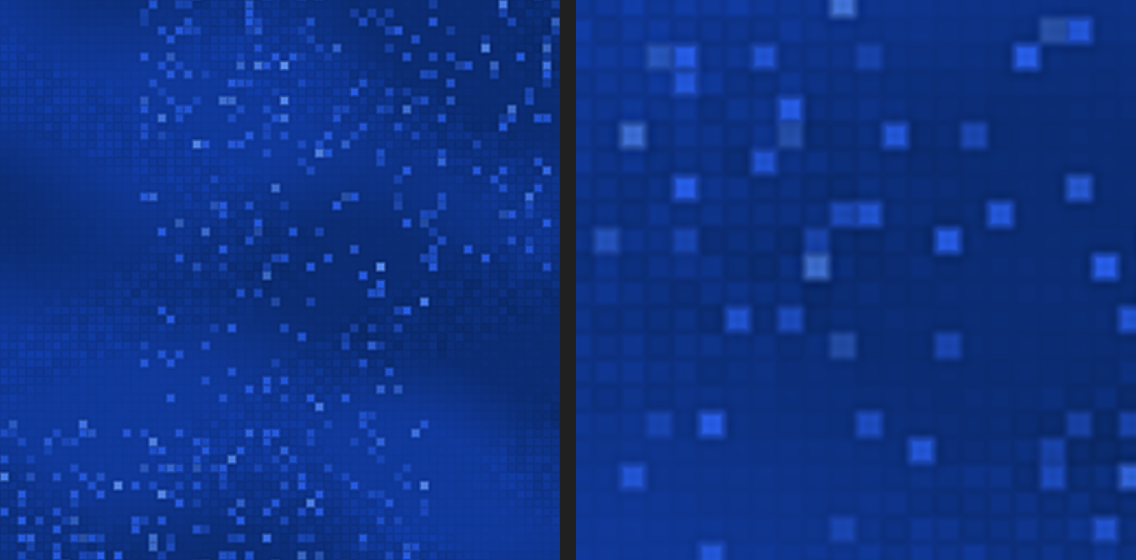
Left: the whole. Right: its middle third, enlarged.
This background is drawn by a three.js fragment shader. Its source:

```glsl
// Deep blue mosaic of soft square cells with scattered brighter pixels over drifting shade.
varying vec2 vUv;

const float CELLS = 64.0;

float hash(vec2 p) {
  vec3 q = fract(vec3(p.xyx) * 0.1031);
  q += dot(q, q.yzx + 33.33);
  return fract((q.x + q.y) * q.z);
}

// Broad light and dark bands, 0 = dark, 1 = light
float shade(vec2 p) {
  float bands = 0.44 * cos(11.4 * (p.y - 0.34 + 0.25 * p.x) + 0.4 * sin(8.0 * p.x));
  float drift = 0.2 * sin(9.0 * p.x - 4.0 * p.y + 1.2);
  float upperRight = 0.45 * smoothstep(0.35, 0.85, p.x) * smoothstep(0.1, 0.5, p.y);
  return 0.66 + bands + drift - upperRight - 0.25 * smoothstep(0.75, 1.0, p.x);
}

// Regions of rough cells between smooth ones
float roughness(vec2 p) {
  return smoothstep(-0.6, 0.8, sin(11.0 * p.x + 3.0 * sin(8.0 * p.y)) + 0.4 * sin(17.0 * p.y));
}

// Chance that a cell is lit: a stepped diagonal region, denser at top and bottom
float litChance(vec2 p) {
  float leftEdge = p.y < 0.25 ? 0.0 : 0.25;
  float rightEdge = p.y > 0.5 ? 1.0 : 0.76;
  float inside = step(leftEdge, p.x) * step(p.x, rightEdge);
  return inside * mix(0.1, 0.18, smoothstep(0.2, 0.32, abs(p.y - 0.5)));
}

vec3 cellColor(vec2 id) {
  vec2 p = (id + 0.5) / CELLS;
  float grain = (hash(id + 17.0) - 0.5) * mix(0.08, 0.42, roughness(p));
  float tone = clamp(shade(p), 0.06, 0.94) + grain;
  vec3 base = mix(vec3(0.043, 0.170, 0.445), vec3(0.062, 0.224, 0.618), tone);

  float lit = step(hash(id + 71.0), litChance(p));
  float strength = mix(0.35, 1.0, hash(id + 131.0));
  vec3 glow = mix(vec3(0.13, 0.32, 0.80), vec3(0.30, 0.49, 0.85),
                  smoothstep(0.72, 1.0, hash(id + 193.0)));
  return mix(base, glow, lit * strength);
}

void main() {
  // Blend the four nearest cells, once gently and once across a narrow edge
  vec2 grid = vUv * CELLS;
  vec2 id = floor(grid - 0.5);
  vec2 gentle = fract(grid - 0.5);
  vec2 narrow = smoothstep(0.28, 0.72, gentle);
  vec3 soft = vec3(0.0);
  vec3 sharp = vec3(0.0);
  for (int y = 0; y < 2; y++) {
    for (int x = 0; x < 2; x++) {
      vec2 corner = vec2(float(x), float(y));
      vec3 cell = cellColor(id + corner);
      vec2 softWeight = mix(1.0 - gentle, gentle, corner);
      vec2 sharpWeight = mix(1.0 - narrow, narrow, corner);
      soft += softWeight.x * softWeight.y * cell;
      sharp += sharpWeight.x * sharpWeight.y * cell;
    }
  }

  // Overshoot at the edges leaves a dark rim around lit cells
  vec3 color = sharp + 0.6 * (sharp - soft);

  // Patchy seams between cells, stronger on brighter ones
  vec2 fromCentre = abs(fract(grid) - 0.5);
  float seam = smoothstep(0.22, 0.5, max(fromCentre.x, fromCentre.y));
  float depth = mix(0.03, 0.1, roughness(vUv)) + 0.2 * smoothstep(0.62, 0.8, color.b);
  color *= 1.0 + depth * (0.35 - seam);

  gl_FragColor = vec4(color, 1.0);
}
```
